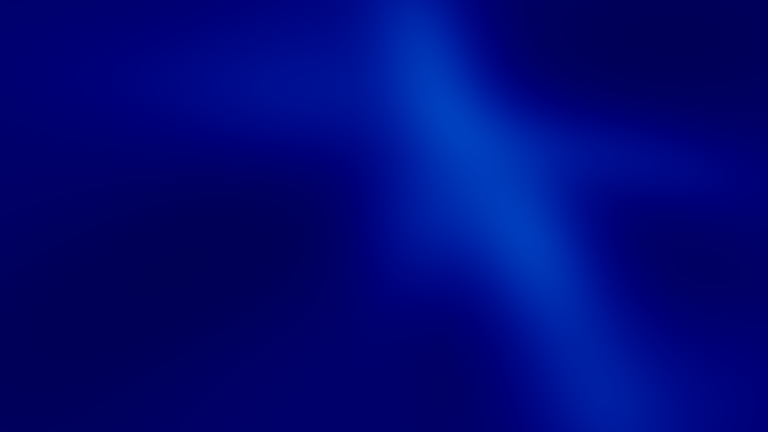
This background is drawn by a Shadertoy shader. Its source:

```glsl
// Soft rotated ellipse: 1 at the centre, fading to 0
float glow(vec2 p, vec2 centre, vec2 size, float angle) {
    vec2 d = p - centre;
    float c = cos(angle), s = sin(angle);
    vec2 q = vec2(c * d.x + s * d.y, c * d.y - s * d.x) / size;
    return exp(-dot(q, q));
}

// Bright diagonal beam and its side arms
float lightField(vec2 p) {
    float upperBeam = 0.47 * glow(p, vec2(0.995, 0.88), vec2(0.25, 0.13), -1.25);
    float lowerBeam = 0.66 * glow(p, vec2(1.225, 0.45), vec2(0.28, 0.15), -1.12);
    float beamFoot  = 0.33 * glow(p, vec2(1.40, 0.04), vec2(0.25, 0.17), -1.12);
    float innerHaze = 0.38 * glow(p, vec2(0.97, 0.49), vec2(0.15, 0.20), 0.0);
    float upperHaze = 0.20 * glow(p, vec2(0.78, 0.85), vec2(0.30), 0.0);
    float rightArm  = 0.30 * glow(p, vec2(1.43, 0.64), vec2(0.33, 0.10), -0.2);
    float leftArm   = 0.20 * glow(p, vec2(0.60, 0.78), vec2(0.50, 0.15), -0.1);
    float lowRight  = 0.15 * glow(p, vec2(1.62, 0.07), vec2(0.30, 0.20), 0.0);
    return upperBeam + lowerBeam + beamFoot + innerHaze
         + upperHaze + rightArm + leftArm + lowRight;
}

// Dark hollows between the arms
float shadowField(vec2 p) {
    float leftHollow  = 0.24 * glow(p, vec2(0.50, 0.42), vec2(0.45, 0.20), 0.4);
    float lowerCorner = 0.13 * glow(p, vec2(0.05, 0.10), vec2(0.40), 0.0);
    float upperRight  = 0.21 * glow(p, vec2(1.55, 0.92), vec2(0.45, 0.20), 0.0);
    float lowerNotch  = 0.08 * glow(p, vec2(1.02, 0.15), vec2(0.10, 0.20), 0.0);
    float rightHollow = 0.10 * glow(p, vec2(1.60, 0.38), vec2(0.25, 0.12), -0.3);
    return leftHollow + lowerCorner + upperRight + lowerNotch + rightHollow;
}

// Navy to azure; green enters only in the brighter part
vec3 blueRamp(float level) {
    float azure = max(level - 0.27, 0.0) / 0.73;
    return vec3(0.0, 0.3 * pow(azure, 1.6), 0.33 + 0.45 * level);
}

void mainImage(out vec4 fragColor, in vec2 fragCoord) {
    vec2 p = fragCoord / iResolution.y;
    p.x *= (16.0 / 9.0) * iResolution.y / iResolution.x;

    const float ambient = 0.2;
    float level = ambient + lightField(p) - shadowField(p);

    // Rounded floor and a ceiling keep the tones in range
    level = 0.5 * (level + sqrt(level * level + 0.003));
    fragColor = vec4(blueRamp(min(level, 1.0)), 1.0);
}
```
